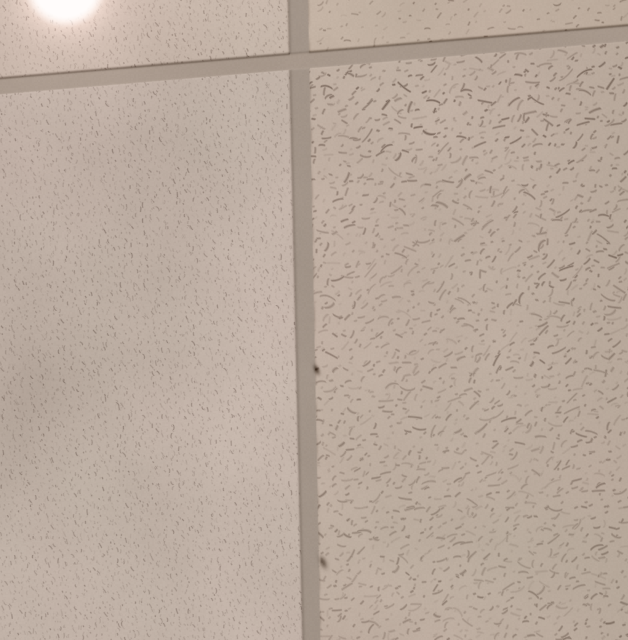
Reproduce this texture procedurally as a Shadertoy shader.

```glsl
// Two by two suspended ceiling tiles between tilted metal rails, with a lamp at the top left.
// Fine flecks and short fissures are jittered strokes, one per cell of a grid;
// layered sines mottle the plaster, and soft edges stand in for shallow focus.

vec2 hash2(vec2 n) {
    vec3 k = fract(n.xyx * vec3(0.1031, 0.103, 0.0973));
    k += dot(k, k.yzx + 33.33);
    return fract((k.xx + k.yz) * k.zy);
}

// Smooth, roughly -1 to 1.
float mottle(vec2 p) {
    float sum = 0.0, amp = 0.5;
    for (int i = 0; i < 4; i++) {
        sum += amp * sin(p.x + 1.7 * sin(p.y * 0.8 + float(i))) * cos(p.y - 1.3 * sin(p.x * 0.7));
        p = mat2(1.5, 1.1, -1.1, 1.5) * p + 2.3;
        amp *= 0.6;
    }
    return sum;
}

// Coverage of short, slightly bent strokes, one in each cell.
float flecks(vec2 p, float cell, float halfLen, float thick, float tilt, float spread) {
    float ink = 0.0, soft = max(0.0018, 0.8 / iResolution.y);
    for (int j = -1; j <= 1; j++)
    for (int i = -1; i <= 1; i++) {
        vec2 n = floor(p / cell) + vec2(i, j);
        vec2 place = hash2(n + 40.0), shape = hash2(n + 171.0), tone = hash2(n + 317.0);
        vec2 q = p - (n + 0.5 + 0.95 * (place - 0.5)) * cell;
        float a = tilt + spread * (shape.x - 0.5);
        q = mat2(cos(a), -sin(a), sin(a), cos(a)) * q;
        q.y += 0.6 * (tone.y - 0.5) * q.x * q.x / halfLen;
        float reach = halfLen * mix(0.1, 1.0, shape.y * shape.y);
        q.x -= clamp(q.x, -reach, reach);
        float d = length(q) - thick;
        ink = max(ink, (0.2 + 0.8 * tone.x) * (1.0 - smoothstep(-soft, soft, d)));
    }
    return ink;
}

// Soft line centred on d = 0.
float line(float d, float width) {
    return exp(-d * d / (width * width));
}

void mainImage(out vec4 fragColor, in vec2 fragCoord) {
    vec2 p = fragCoord / iResolution.y;
    float edge = max(0.0016, 0.8 / iResolution.y);
    float cloud = mottle(p * 9.0);

    // Signed offsets from the centre lines of the two rails.
    float across = p.x - 0.487 + 0.021 * p.y;
    float above = p.y - 0.865 - 0.0844 * p.x;
    float railHalf = 0.0135 + 0.0018 * p.y;
    bool right = across > 0.0, top = above > 0.0;

    // Plaster: cooler on the left, browner on the right.
    vec3 plaster = right ? vec3(0.745, 0.682, 0.63) : vec3(0.754, 0.696, 0.653);
    if (top) plaster += vec3(0.012, 0.008, 0.002);
    plaster += 0.02 * cloud;
    plaster += vec3(0.012, 0.004, 0.008) * mottle(p * 5.0 + 7.0);
    plaster -= 0.04 * line(length(p - vec2(0.27, 0.76)), 0.14);
    plaster -= 0.04 * line(length((p - vec2(0.03, 0.4)) * vec2(1.0, 0.6)), 0.1);
    plaster -= 0.045 * smoothstep(0.72, 1.0, p.x) * (0.5 + 0.5 * cloud);
    plaster += 0.018 * line(p.x - 0.38, 0.1);

    // Surface marks.
    float ink;
    if (right && !top) {
        float focus = 0.75 + 0.3 * cloud + 0.25 * smoothstep(0.65, 0.85, p.y);
        vec2 wavy = p + 0.004 * sin(p.yx * 60.0);
        ink = 0.25 * focus * flecks(wavy, 0.0195, 0.0105, 0.0014, 0.25, 1.7);
        ink = max(ink, 0.23 * focus * flecks(p + 3.7, 0.0185, 0.0055, 0.0014, 0.8, 1.5));
    } else if (right) {
        ink = 0.19 * flecks(p, 0.018, 0.005, 0.0011, 0.6, 1.5);
    } else {
        ink = 0.22 * flecks(p, 0.0135, 0.0036, 0.0006, 1.9, 0.9);
        ink = max(ink, 0.12 * flecks(p + 5.1, 0.0095, 0.0025, 0.0006, 1.8, 1.2));
    }
    vec3 color = plaster - ink * vec3(1.0, 1.02, 1.0);

    // Upright rail, with a dark gap at its left and a ragged one at its right.
    vec3 metal = vec3(0.632, 0.578, 0.532) + 0.012 * cloud;
    color -= 0.15 * line(across + railHalf, 0.0022);
    color -= 0.08 * line(across - railHalf, 0.0025) * (0.6 + 0.5 * sin(p.y * 90.0 + 4.0 * cloud));
    float upright = 1.0 - smoothstep(-edge, edge, abs(across) - railHalf);
    color = mix(color, metal - 0.07 * line(across + railHalf, 0.003), upright);

    // Cross rail lies over it, shadowed along its upper edge.
    float cross = 1.0 - smoothstep(-edge, edge, abs(above) - 0.0125);
    color = mix(color, metal + vec3(0.02, 0.015, 0.012), cross);
    color -= 0.22 * line(above - 0.013, 0.0022) * (1.0 - 0.7 * upright);
    color += 0.02 * line(above + 0.0125, 0.002);

    // Two specks of dirt by the upright rail.
    for (int i = 0; i < 2; i++) {
        float k = float(i);
        vec2 q = p - mix(vec2(0.495, 0.422), vec2(0.505, 0.121), k);
        q.x += 0.3 * q.y;
        color -= (0.36 - 0.06 * k) * line(length(q * vec2(1.3, 0.8)), 0.0055 + 0.0015 * k);
    }

    // Sensor grain.
    color += 0.012 * (hash2(floor(p * 400.0)).x - 0.5);

    // Lamp: bright disc with a near halo and a wide pinkish one.
    float lamp = length((p - vec2(0.102, 1.018)) * vec2(1.0, 1.05)) - 0.054;
    color += vec3(0.17, 0.16, 0.16) * exp(-max(lamp, 0.0) * 34.0);
    color += vec3(0.04, 0.03, 0.032) * exp(-max(lamp, 0.0) * 9.0);
    color = mix(color, vec3(1.0, 0.99, 0.985), 1.0 - smoothstep(-0.01, 0.014, lamp));

    fragColor = vec4(clamp(color, 0.0, 1.0), 1.0);
}
```
